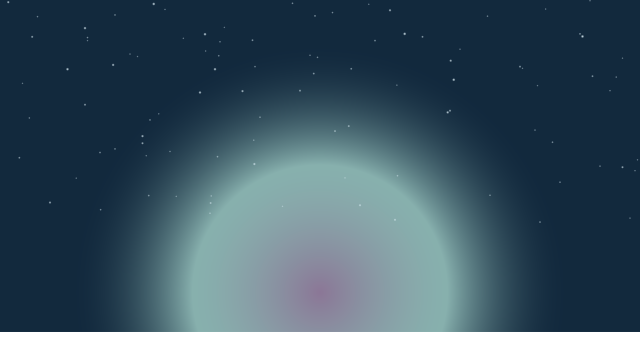
Write a WebGL 1 fragment shader that draws this background.

```glsl
precision highp float;

uniform vec2 u_resolution;

// Lengths are fractions of the canvas height
const vec3 SKY = vec3(0.07, 0.16, 0.24);
const vec3 RIM = vec3(0.53, 0.69, 0.68);
const vec3 CORE = vec3(0.545, 0.465, 0.59);
const vec3 STAR = vec3(0.86, 0.93, 0.96);
const vec3 FLOOR = vec3(1.0);

const float FLOOR_TOP = 0.078;
const float ORB_HEIGHT = 0.1875;
const float ORB_RADIUS = 0.354;
const float GLOW_RADIUS = 0.694;
const float CORE_FALLOFF = 1.5;

const int STAR_COUNT = 96;
const float STAR_DEPTH = 0.62;
const float STAR_MIN_SIZE = 0.0022;
const float STAR_MAX_SIZE = 0.0046;

float hash(float n) {
  return fract(sin(n * 12.9898 + 4.137) * 43758.5453);
}

// Purple core, pale rim, then a quadratic fade into the sky
vec3 orbColor(float dist) {
  float inner = clamp(1.0 - dist / ORB_RADIUS, 0.0, 1.0);
  float outer = clamp((GLOW_RADIUS - dist) / (GLOW_RADIUS - ORB_RADIUS), 0.0, 1.0);
  vec3 disc = mix(RIM, CORE, pow(inner, CORE_FALLOFF));
  return mix(SKY, disc, outer * outer);
}

// Soft dots, denser and brighter near the top
float starLight(vec2 p, float aspect, float pixel) {
  float light = 0.0;
  for (int i = 0; i < STAR_COUNT; i++) {
    float seed = float(i) * 4.0 + 1.0;
    float depth = pow(hash(seed + 1.0), 1.3);
    vec2 center = vec2(hash(seed) * aspect, 1.0 - STAR_DEPTH * depth);
    float weight = hash(seed + 2.0);
    weight *= weight * (1.0 - 0.5 * depth);
    float radius = mix(STAR_MIN_SIZE, STAR_MAX_SIZE, weight) + 0.5 * pixel;
    float dotShape = 1.0 - smoothstep(0.0, radius, length(p - center));
    light = max(light, dotShape * mix(0.4, 0.95, weight));
  }
  return light;
}

void main() {
  float pixel = 1.0 / u_resolution.y;
  float aspect = u_resolution.x * pixel;
  vec2 p = gl_FragCoord.xy * pixel;

  vec3 color = orbColor(length(p - vec2(0.5 * aspect, ORB_HEIGHT)));
  color = mix(color, STAR, starLight(p, aspect, pixel));

  // White strip along the bottom
  float aboveFloor = smoothstep(-0.5 * pixel, 0.5 * pixel, p.y - FLOOR_TOP);
  color = mix(FLOOR, color, aboveFloor);

  gl_FragColor = vec4(color, 1.0);
}
```
